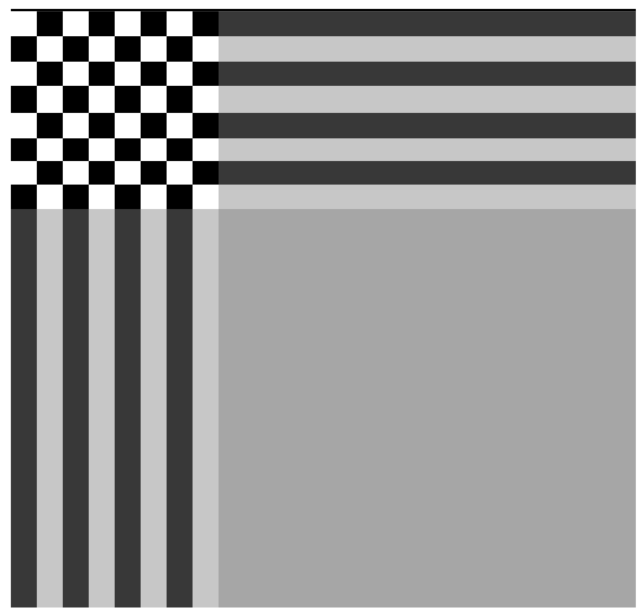
Reproduce this pattern procedurally as a Shadertoy shader.

```glsl
// A grey panel on white: a checkerboard in the upper left corner, stripes running
// right and down from it, and a plain field between them. Alternating signs
// across columns and rows give both the stripes (alone) and the checks (product).

const float SOFT = 0.0013;

// Soft step across an edge
float edge(float at, float v) {
    return smoothstep(at - SOFT, at + SOFT, v);
}

// Soft window between two edges
float span(float lo, float hi, float v) {
    return edge(lo, v) * (1.0 - edge(hi, v));
}

// Evenly spaced columns: +1 for even, -1 for odd
float columnSign(float x) {
    float s = 1.0;
    for (int i = 1; i < 8; i++)
        s *= 1.0 - 2.0 * edge(0.0170 + 0.04055 * float(i), x);
    return s;
}

// Slightly uneven rows, measured down from the top: +1 for even, -1 for odd
float rowSign(float y) {
    float rowEdges[7] = float[7](0.0594, 0.1011, 0.1407, 0.1851, 0.2268, 0.2640, 0.3026);
    float s = 1.0;
    for (int i = 0; i < 7; i++)
        s *= 1.0 - 2.0 * edge(rowEdges[i], y);
    return s;
}

// Even stripes are dark, odd ones light
float stripe(float s) {
    return mix(0.78, 0.22, 0.5 + 0.5 * s);
}

void mainImage(out vec4 fragColor, in vec2 fragCoord) {
    vec2 p = fragCoord / iResolution.xy;
    p.y = 1.0 - p.y;

    float col = columnSign(p.x);
    float row = rowSign(p.y);
    float checks = 0.5 + 0.5 * col * row;

    // Four quadrants meeting at one corner
    float right = edge(0.3415, p.x);
    float below = edge(0.3427, p.y);
    float upper = mix(checks, stripe(row), right);
    float lower = mix(stripe(col), 0.65, right);
    float panel = mix(upper, lower, below);

    // White margin and the thin black rule along the top
    float across = span(0.0170, 0.9935, p.x);
    float shade = mix(1.0, panel, across * span(0.0182, 0.9959, p.y));
    shade = mix(shade, 0.01, across * span(0.0146, 0.0184, p.y));

    fragColor = vec4(vec3(shade), 1.0);
}
```
